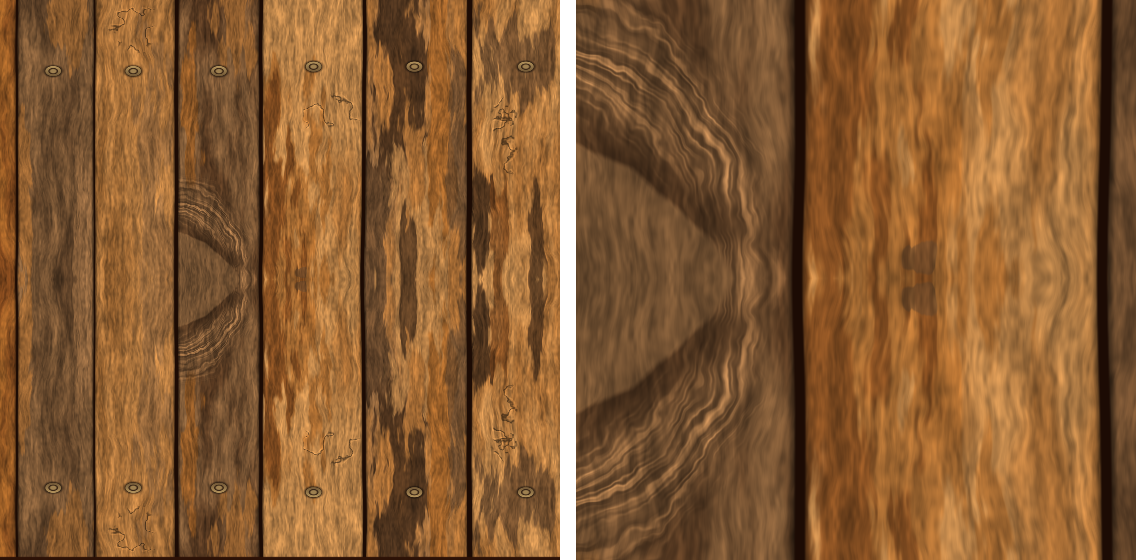
Left: the whole. Right: its middle third, enlarged.
A three.js fragment shader for this texture:

```glsl
// Seven weathered upright planks, mirrored about mid height, with dark gaps,
// two rows of screws, a cut knot, ragged stains and carved scars.
// Stains are soft boxes whose borders are torn by stretched grain noise.
varying vec2 vUv;

const float MIRROR_Y = 0.501;
const vec3 GAPS_LEFT = vec3(0.030, 0.169, 0.315);
const vec3 GAPS_RIGHT = vec3(0.466, 0.651, 0.838);
const vec3 GAP_HALF_LEFT = vec3(0.0017, 0.0013, 0.0031);
const vec3 GAP_HALF_RIGHT = vec3(0.003, 0.003, 0.0043);
const vec3 SCREWS_LEFT = vec3(0.095, 0.238, 0.391);
const vec3 SCREWS_RIGHT = vec3(0.560, 0.740, 0.939);
const vec2 SCREW_ROWS = vec2(0.372, 0.380);
const vec2 SCREW_SIZE = vec2(0.0158, 0.0102);
const vec2 KNOT_SIZE = vec2(0.112, 0.086);
const vec3 TAN = vec3(0.71, 0.50, 0.28);
const vec3 HONEY = vec3(0.63, 0.41, 0.20);
const vec3 AMBER = vec3(0.61, 0.37, 0.15);
const vec3 RUST = vec3(0.45, 0.25, 0.10);
const vec3 ASH = vec3(0.55, 0.39, 0.24);
const vec3 GRAY = vec3(0.39, 0.27, 0.165);
const vec3 UMBER = vec3(0.27, 0.175, 0.10);
const vec3 GAP_COLOR = vec3(0.11, 0.043, 0.015);
const vec3 BRASS = vec3(0.72, 0.59, 0.37);

float hash(vec2 p) {
  vec3 q = fract(p.xyx * 0.1031);
  q += dot(q, q.yzx + 33.33);
  return fract((q.x + q.y) * q.z);
}
float noise(vec2 p) {
  vec2 i = floor(p), f = fract(p);
  f = f * f * (3.0 - 2.0 * f);
  return mix(mix(hash(i), hash(i + vec2(1, 0)), f.x),
             mix(hash(i + vec2(0, 1)), hash(i + vec2(1, 1)), f.x), f.y);
}
float fbm(vec2 p) {
  float sum = 0.0, amp = 0.53;
  for (int i = 0; i < 4; i++) {
    sum += amp * noise(p);
    p = p * 2.03 + 17.1;
    amp *= 0.5;
  }
  return sum;
}

// Rounded patch; s is position and tear, box is center and half size
float patchMask(vec3 s, vec4 box) {
  vec2 d = (s.xy - box.xy) / box.zw;
  d *= d;
  return 1.0 - smoothstep(-0.16, 0.16, sqrt(length(d)) - 1.0 + s.z);
}
void stain(inout vec3 c, vec3 s, vec3 color, float alpha, vec4 box) {
  c = mix(c, color, alpha * patchMask(s, box));
}

// Heart-shaped end grain, dark rim and curved rings around it
vec3 knot(vec3 c, vec2 p, float grain) {
  vec2 q = max(p - vec2(0.315, 0), 0.0) / KNOT_SIZE;
  float k = pow(q.x, 1.5) + pow(q.y, 1.3) + 0.1 * (grain - 0.5);
  float reach = length(q * vec2(0.8, 0.48)) + 0.16 * (fbm(p * 28.0) - 0.5);
  float rings = noise(vec2(reach * 42.0, p.y * 22.0));
  rings = 0.65 * rings + 0.5 * noise(vec2(reach * 105.0, p.y * 50.0));
  vec3 swirl = mix(GRAY * 0.75, ASH * 1.2, rings * rings * 1.2);
  c = mix(swirl, c, smoothstep(0.85, 1.1, reach));
  float rim = smoothstep(0.92, 1.02, k) * (1.0 - smoothstep(1.05, 1.6, k));
  c = mix(c, UMBER * 0.9, rim * 0.8 * smoothstep(0.0, 0.04, p.y));
  return mix(ASH * 0.8, c, smoothstep(0.94, 1.02, k));
}

vec3 plank(float id, vec2 p, float broad, float streak) {
  vec3 s = vec3(p, (streak - 0.5) * 2.5 + (broad - 0.5) * 1.5);
  float worn = smoothstep(0.36, 0.66, broad * 0.6 + streak * 0.4);
  vec3 c = mix(RUST, AMBER, worn);
  if (id > 5.5) {
    c = mix(HONEY, TAN, worn);
    stain(c, s, GRAY, 0.75, vec4(0.91, 0.39, 0.07, 0.06));
    stain(c, s, UMBER, 0.85, vec4(0.858, 0.04, 0.016, 0.12));
    stain(c, s, UMBER, 0.75, vec4(0.956, 0.045, 0.013, 0.1));
    stain(c, s, RUST, 0.6, vec4(0.89, 0.03, 0.014, 0.09));
  } else if (id > 4.5) {
    c = mix(ASH, HONEY, worn);
    stain(c, s, UMBER, 0.88, vec4(0.715, 0.37, 0.048, 0.17));
    stain(c, s, GRAY, 0.85, vec4(0.672, 0.04, 0.025, 0.12));
    stain(c, s, TAN, 0.8, vec4(0.755, 0.06, 0.045, 0.16));
    stain(c, s, UMBER, 0.75, vec4(0.73, 0.04, 0.012, 0.11));
    stain(c, s, AMBER, 0.85, vec4(0.785, 0.33, 0.018, 0.22));
    stain(c, s, GRAY, 0.7, vec4(0.822, 0.2, 0.016, 0.3));
  } else if (id > 3.5) {
    c = mix(HONEY, TAN, smoothstep(0.2, 0.5, broad));
    stain(c, s, AMBER, 0.65, vec4(0.51, 0.08, 0.055, 0.23));
    stain(c, s, RUST, 0.7, vec4(0.492, 0.12, 0.035, 0.15));
    stain(c, s * 0.99, GRAY, 0.6, vec4(0.531, 0.012, 0.009, 0.006));
  } else if (id > 2.5) {
    c = mix(UMBER * 1.2, ASH * 0.9, worn);
    stain(c, s, AMBER, 0.8, vec4(0.338, 0.3, 0.015, 0.11));
    stain(c, s, HONEY, 0.8, vec4(0.425, 0.45, 0.026, 0.08));
    c = knot(c, p, streak);
  } else if (id > 1.5) {
    c = mix(HONEY * 0.9, mix(HONEY, TAN, 0.5), worn);
    stain(c, s, ASH, 0.6, vec4(0.275, 0.08, 0.03, 0.3));
  } else if (id > 0.5) {
    c = mix(GRAY * 0.85, ASH * 0.85, worn);
    stain(c, s, HONEY, 0.8, vec4(0.043, 0.09, 0.014, 0.2));
    stain(c, s, ASH * 1.1, 0.7, vec4(0.15, 0.07, 0.015, 0.16));
    stain(c, s, HONEY, 0.75, vec4(0.125, 0.46, 0.03, 0.07));
  }
  return c;
}

// Oval brass head with a rim and a groove
void screw(inout vec3 c, vec2 d) {
  float r = length(d /= SCREW_SIZE);
  c *= mix(0.45, 1.0, smoothstep(0.85, 1.3, r));
  float lit = (0.7 + 0.3 * d.y) * (1.0 - smoothstep(0.1, 0.24, abs(r - 0.72)));
  lit = max(lit, 0.8 - 0.8 * smoothstep(0.25, 0.5, r));
  c = mix(mix(UMBER * 0.8, BRASS, lit), c, smoothstep(0.88, 1.0, r));
}

void main() {
  vec2 p = vec2(vUv.x, abs(vUv.y - MIRROR_Y));
  vec2 w = p + vec2(0.03 * fbm(p * vec2(11, 9)) - 0.015, 0);
  float broad = fbm(w * vec2(24, 6)), streak = fbm(w * vec2(75, 13) + 7.0);
  float fine = fbm(w * vec2(240, 30)), pores = noise(w * vec2(460, 150));
  float mottle = fbm(p * vec2(48, 40));

  // Plank index and distance to the nearest gap
  float id = 0.0, gap = 1.0;
  for (int i = 0; i < 3; i++) {
    vec2 edge = vec2(GAPS_LEFT[i], GAPS_RIGHT[i]);
    edge += 0.002 * noise(vec2(p.y * 12.0, float(i) * 5.0)) - 0.001;
    if (i == 1) edge.y -= 0.004 * exp(-p.y * p.y * 60.0);
    id += step(edge.x, p.x) + step(edge.y, p.x);
    vec2 d = abs(p.x - edge) - vec2(GAP_HALF_LEFT[i], GAP_HALF_RIGHT[i]);
    gap = min(gap, min(d.x, d.y));
  }
  vec3 c = plank(id, p, broad, streak);
  c *= 0.33 + 0.6 * fine + 0.28 * streak + 0.22 * pores + 0.26 * mottle;

  // Carved scars: dark contour lines with a lit lip
  vec3 s = vec3(p, mottle - 0.5);
  float scars = patchMask(s, vec4(0.235, 0.45, 0.035, 0.045))
    + patchMask(s, vec4(0.585, 0.3, 0.055, 0.03))
    + patchMask(s, vec4(0.9, 0.26, 0.02, 0.07));
  float carve = fbm(p * vec2(25, 30)) - 0.5;
  c *= 1.0 - 0.45 * scars * (1.0 - smoothstep(0.0, 0.03, abs(carve)));
  c *= 1.0 + 0.15 * scars * (1.0 - smoothstep(0.0, 0.035, abs(carve - 0.05)));

  for (int i = 0; i < 3; i++) {
    screw(c, p - vec2(SCREWS_LEFT[i], SCREW_ROWS.x));
    screw(c, p - vec2(SCREWS_RIGHT[i], SCREW_ROWS.y));
  }

  // Shaded edges, gaps and the bottom seam
  c *= mix(0.5, 1.0, smoothstep(-0.001, 0.005, gap));
  c = mix(GAP_COLOR, c, smoothstep(-0.0008, 0.001, gap));
  c = mix(GAP_COLOR * 1.6, c, smoothstep(0.004, 0.007, vUv.y));
  gl_FragColor = vec4(c, 1);
}
```
